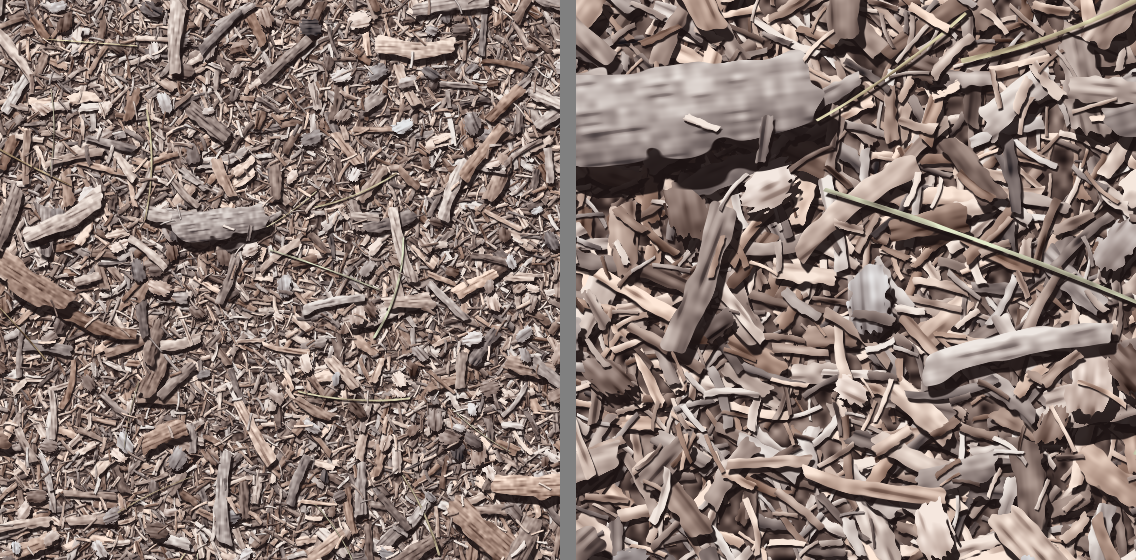
Left, the full canvas; right, a detail of the centre.
Reproduce this texture procedurally as a WebGL 2 fragment shader.

```glsl
#version 300 es
precision highp float;
precision highp int;
// Sunlit wood mulch: layers of ragged, grained chips scattered on jittered grids,
// painted from fine litter up to large pieces, pebbles and thin straws.
// Each piece casts a hard shadow to the lower right over whatever lies below it.

uniform vec2 u_resolution;
out vec4 fragColor;

const vec2 LIGHT = vec2(-0.45, 0.89);

struct Layer {
    float cells;      // grid cells per canvas height
    float density;    // chance that a cell holds a piece
    vec2 aspect;      // range of width over length
    vec2 tone;        // range of brightness along the wood ramp
    float roundness;  // 0 square ends, 1 pebble
    vec3 tint;
};

// Integer hash giving three values in 0..1
vec3 hash3(vec2 cell, float seed) {
    uvec3 v = uvec3(ivec3(vec3(cell, seed))) * 1664525u + 1013904223u;
    v.x += v.y * v.z; v.y += v.z * v.x; v.z += v.x * v.y;
    v ^= v >> 16u;
    v.x += v.y * v.z; v.y += v.z * v.x; v.z += v.x * v.y;
    return vec3(v >> 8u) / 16777216.0;
}

float noise(vec2 p) {
    vec2 i = floor(p), f = fract(p);
    f = f * f * (3.0 - 2.0 * f);
    float bottom = mix(hash3(i, 7.0).x, hash3(i + vec2(1, 0), 7.0).x, f.x);
    float top = mix(hash3(i + vec2(0, 1), 7.0).x, hash3(i + vec2(1, 1), 7.0).x, f.x);
    return mix(bottom, top, f.y);
}

// Near-black soil through brown to bleached wood
vec3 woodRamp(float t) {
    t = clamp(t, 0.0, 1.05);
    vec3 base = mix(vec3(0.11, 0.075, 0.075), vec3(0.92, 0.86, 0.82), t);
    return base - t * (1.0 - t) * vec3(0.0, 0.13, 0.17);
}

// Bent, tapered, rounded box with a frayed outline
float chipDistance(vec2 q, vec2 halfSize, float bend, float skew, float roundness) {
    q.y += bend * q.x * q.x;
    q.x += skew * q.y;
    float taper = 1.0 - 0.5 * skew * clamp(q.x / halfSize.x, -1.0, 1.0);
    float fray = noise(q * vec2(4.0, 9.0) / halfSize.x + skew * 90.0) - 0.5;
    halfSize.y *= taper;
    float radius = roundness * halfSize.y;
    vec2 d = abs(q) - halfSize + radius;
    return length(max(d, 0.0)) + min(max(d.x, d.y), 0.0) - radius + fray * halfSize.y * 0.5;
}

// Fibres along the piece, with dark cracks and soft blotches
float woodGrain(vec2 q, float offset) {
    float fibre = noise(q * vec2(45.0, 330.0) + offset);
    float blotch = noise(q * 170.0 + offset);
    float crack = 1.0 - smoothstep(0.08, 0.3, fibre);
    return (fibre - 0.5) * 0.3 + (blotch - 0.5) * 0.24 - crack * 0.16;
}

vec3 scatter(vec3 color, vec2 uv, Layer layer, float seed) {
    vec2 p = uv * layer.cells + seed * 17.3;
    vec2 home = floor(p);
    float pixel = layer.cells / u_resolution.y;
    for (int j = -1; j <= 1; j++)
    for (int i = -1; i <= 1; i++) {
        vec2 cell = home + vec2(i, j);
        vec3 place = hash3(cell, seed);
        vec3 form = hash3(cell, seed + 50.0);
        vec3 look = hash3(cell, seed + 100.0);
        vec2 rel = p - cell - mix(vec2(0.1), vec2(0.9), place.xy);
        if (look.x > layer.density || dot(rel, rel) > 1.2) continue;

        float angle = place.z * 6.2832;
        vec2 axis = vec2(cos(angle), sin(angle));
        mat2 turn = mat2(axis, -axis.y, axis.x);
        float len = mix(0.42, 0.86, form.x);
        vec2 halfSize = len * vec2(1.0, mix(layer.aspect.x, layer.aspect.y, form.y * form.y));
        float bend = (form.z - 0.5) * 0.45;
        float skew = (look.y - 0.5) * 0.9;

        // Cast shadow
        vec2 drop = -LIGHT * (halfSize.y * 0.75 + 0.02);
        float shade = chipDistance((rel - drop) * turn, halfSize, bend, skew, layer.roundness);
        color = mix(color, woodRamp(0.0), 0.9 * (1.0 - smoothstep(-pixel, pixel, shade)));

        // Lit body
        vec2 q = rel * turn;
        float d = chipDistance(q, halfSize, bend, skew, layer.roundness);
        float cover = 1.0 - smoothstep(-0.6 * pixel, 0.6 * pixel, d);
        if (cover <= 0.0) continue;
        vec2 slope = clamp(q / halfSize, -1.0, 1.0) * vec2(layer.roundness, 1.0);
        float tone = mix(layer.tone.x, layer.tone.y, look.z) + 0.15 * dot(turn * slope, LIGHT);
        tone += woodGrain(q / layer.cells, 60.0 * form.z);
        vec3 warmth = (place.x - 0.45) * vec3(0.07, 0.0, -0.05);
        color = mix(color, woodRamp(tone) * layer.tint + warmth, cover);
    }
    return color;
}

void main() {
    vec2 uv = gl_FragCoord.xy / u_resolution.y;
    vec3 plain = vec3(1.0);

    // Crumbly soil
    vec3 color = woodRamp(noise(uv * 210.0) * 0.55 + noise(uv * 90.0) * 0.3 - 0.1);

    // Fine to middling litter
    for (int k = 0; k < 5; k++) {
        float cells = 72.0 * pow(0.79, float(k));
        float density = 0.95 - 0.07 * float(k);
        color = scatter(color, uv, Layer(cells, density, vec2(0.1, 0.4), vec2(0.42, 1.0), 0.3, plain), float(k + 1));
    }
    color = scatter(color, uv, Layer(64.0, 0.4, vec2(0.1, 0.3), vec2(0.45, 1.0), 0.3, plain), 11.0);

    // Chips, pebbles and large pieces
    color = scatter(color, uv, Layer(18.0, 0.42, vec2(0.1, 0.36), vec2(0.45, 0.92), 0.35, plain), 12.0);
    color = scatter(color, uv, Layer(42.0, 0.09, vec2(0.55, 0.85), vec2(0.35, 1.0), 0.95, vec3(0.97, 1.0, 1.03)), 13.0);
    color = scatter(color, uv, Layer(10.0, 0.26, vec2(0.13, 0.34), vec2(0.5, 0.88), 0.4, plain), 14.0);

    // Straws and loose splinters on top
    color = scatter(color, uv, Layer(8.0, 0.3, vec2(0.011, 0.02), vec2(0.6, 0.95), 0.5, vec3(0.96, 1.02, 0.9)), 15.0);
    color = scatter(color, uv, Layer(48.0, 0.13, vec2(0.08, 0.25), vec2(0.5, 1.05), 0.3, plain), 16.0);
    fragColor = vec4(color, 1.0);
}
```
